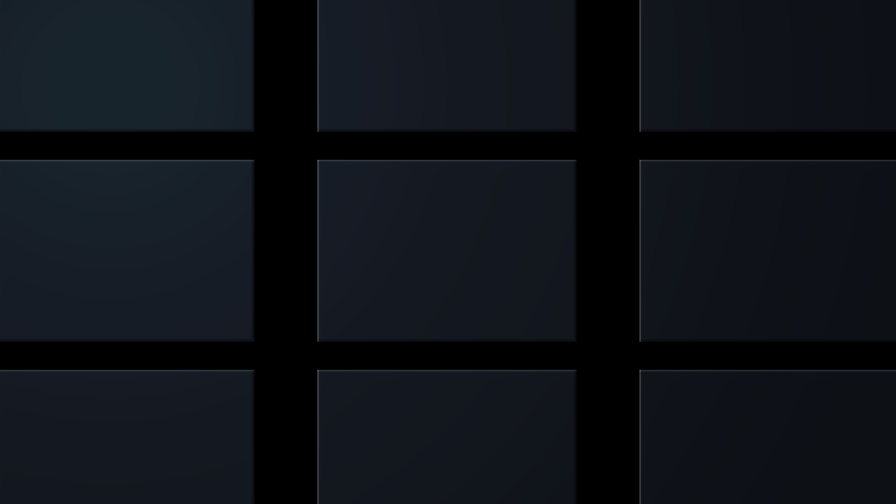
Give the GLSL for this pattern, as a Shadertoy shader.

```glsl
// Dark glass panes in a black grid, lit by a dim teal glow from the upper left.

// Signed distance to an axis-aligned box
float boxDistance(vec2 p, vec2 halfSize) {
    vec2 q = abs(p) - halfSize;
    return length(max(q, 0.0)) + min(max(q.x, q.y), 0.0);
}

// Glass tint, falling from teal through slate to near black
vec3 glassTint(float glowDistance) {
    vec3 tint = mix(vec3(0.095, 0.142, 0.172), vec3(0.088, 0.110, 0.148),
                    smoothstep(0.05, 0.48, glowDistance));
    tint = mix(tint, vec3(0.076, 0.092, 0.122), smoothstep(0.4, 0.85, glowDistance));
    return mix(tint, vec3(0.052, 0.066, 0.088), smoothstep(0.75, 1.6, glowDistance));
}

// Soft-edged strip covering distances from 0 to width
float strip(float dist, float width, float soft) {
    return 1.0 - smoothstep(width - soft, width + soft, dist);
}

void mainImage(out vec4 fragColor, in vec2 fragCoord) {
    float pixel = 1.0 / iResolution.y;
    vec2 p = (fragCoord - 0.5 * iResolution.xy) * pixel;

    // Repeat the pane, with wide upright gaps and narrower level ones
    vec2 period = vec2(0.639, 0.4167);
    vec2 halfSize = vec2(0.257, 0.1806);
    vec2 cell = mod(p - vec2(-0.0023, 0.0023) + 0.5 * period, period) - 0.5 * period;
    float paneMask = clamp(0.5 - boxDistance(cell, halfSize) / pixel, 0.0, 1.0);

    // The glow spans all panes
    vec3 color = glassTint(length(p - vec2(-0.67, 0.33)));

    // Shaded right and bottom edges
    vec2 toShade = vec2(halfSize.x - cell.x, cell.y + halfSize.y);
    color *= mix(0.5, 1.0, smoothstep(0.0, 0.008, min(toShade.x, toShade.y)));

    // Thin bevel catching light on the left and top edges
    vec2 toLight = vec2(cell.x + halfSize.x, halfSize.y - cell.y);
    float soft = 0.6 * pixel;
    color += vec3(0.16, 0.165, 0.17) * strip(toLight.x, 0.003, soft);
    color += vec3(0.10, 0.105, 0.11) * strip(toLight.y, 0.003, soft);
    color += 0.012 * exp(-min(toLight.x, toLight.y) / 0.005);

    fragColor = vec4(color * paneMask, 1.0);
}
```
